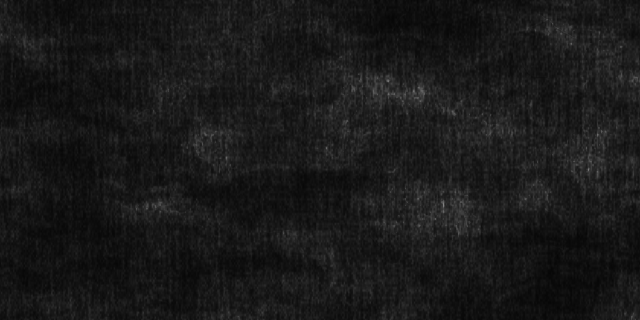
Give the GLSL for this texture, as a Shadertoy shader.

```glsl
// Worn black cloth: soft grey clouds, torn patches, vertical threads and grain.
// All layers are summed as exposure (log brightness) and then exponentiated,
// which keeps the shadows deep and the pale flecks rare.

#define BASE_GREY 0.091
#define CLOUD_GAIN 1.75
#define PATCH_GAIN 0.24
#define STREAK_GAIN 0.75
#define THREAD_GAIN 0.72
#define GRAIN_GAIN 0.75
#define FLECK_GAIN 0.55
#define CREASE_GAIN 0.16
#define SCRATCH_GAIN 0.24
#define SCRATCH_COUNT 36

float hash(vec2 p) {
    return fract(sin(dot(p, vec2(127.1, 311.7))) * 43758.5453);
}

float valueNoise(vec2 p) {
    vec2 cell = floor(p);
    vec2 f = fract(p);
    f = f * f * (3.0 - 2.0 * f);
    float low = mix(hash(cell), hash(cell + vec2(1.0, 0.0)), f.x);
    float high = mix(hash(cell + vec2(0.0, 1.0)), hash(cell + 1.0), f.x);
    return mix(low, high, f.y);
}

float fbm(vec2 p) {
    float sum = 0.0;
    float weight = 0.5;
    for (int i = 0; i < 5; i++) {
        sum += weight * valueNoise(p);
        p = p * 2.03 + vec2(17.3, 9.1);
        weight *= 0.5;
    }
    return sum / 0.96875;
}

// Thin, slightly bowed strokes of random place, length and direction
float scratches(vec2 p, float aspect) {
    float mark = 0.0;
    for (int i = 0; i < SCRATCH_COUNT; i++) {
        float id = float(i);
        vec2 center = vec2(hash(vec2(id, 1.0)) * aspect, hash(vec2(id, 2.0)));
        float angle = 6.2832 * hash(vec2(id, 3.0));
        float halfLength = mix(0.03, 0.11, hash(vec2(id, 4.0)));
        vec2 along = vec2(cos(angle), sin(angle));
        vec2 q = p - center;
        float u = dot(q, along) / halfLength;
        float bow = (hash(vec2(id, 5.0)) - 0.5) * 0.06 * u * u;
        float v = abs(dot(q, vec2(-along.y, along.x)) - bow);
        float tone = hash(vec2(id, 6.0)) < 0.3 ? -1.0 : 1.0;
        mark += tone * smoothstep(0.005, 0.001, v) * smoothstep(1.0, 0.4, abs(u));
    }
    return mark;
}

void mainImage(out vec4 fragColor, in vec2 fragCoord) {
    vec2 p = fragCoord / iResolution.y;
    float aspect = iResolution.x / iResolution.y;

    // Clouds and torn patches share a gently warped domain
    vec2 warp = vec2(fbm(p * 7.0 + 31.0), fbm(p * 7.0 + 57.0)) - 0.5;
    vec2 w = p + 0.12 * warp;
    float cloud = fbm(w * vec2(4.0, 5.5) + 3.0) - 0.5;
    float worn = smoothstep(0.44, 0.62, fbm(w * vec2(9.0, 15.0) + 71.0));

    // Horizontal smears and vertical threads
    float streak = fbm(w * vec2(6.0, 38.0) + 13.0) - 0.5;
    float threads = 0.6 * valueNoise(p * vec2(130.0, 11.0) + 5.0)
                  + 0.6 * valueNoise(p * vec2(190.0, 34.0) + 83.0) - 0.6;

    // Fine grain, with pale flecks gathered on the worn areas
    float grain = valueNoise(p * vec2(210.0, 130.0) + 41.0) - 0.5;
    float fleck = smoothstep(0.7, 0.95, valueNoise(p * vec2(150.0, 95.0) + 19.0));
    fleck *= worn * smoothstep(-0.05, 0.18, cloud);

    // Faint wrinkles follow the middle contour of a warped noise
    float ridge = abs(valueNoise(w * 9.0 + 23.0) - 0.5);
    float crease = smoothstep(0.035, 0.0, ridge) * worn;

    float exposure = CLOUD_GAIN * cloud
                   + PATCH_GAIN * (worn - 0.4)
                   + STREAK_GAIN * streak
                   + THREAD_GAIN * threads
                   + GRAIN_GAIN * grain
                   + FLECK_GAIN * fleck
                   + CREASE_GAIN * crease
                   + SCRATCH_GAIN * scratches(w, aspect);

    fragColor = vec4(vec3(BASE_GREY * exp(exposure)), 1.0);
}
```
